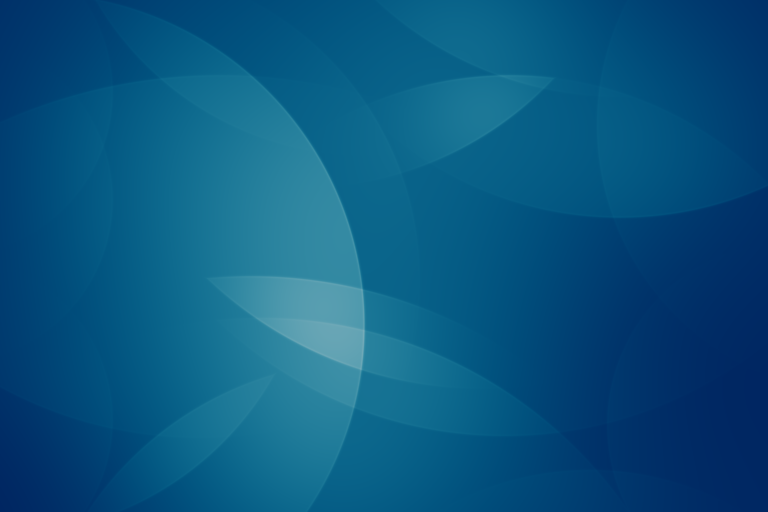
This background is drawn by a WebGL 2 fragment shader. Its source:

```glsl
#version 300 es
precision highp float;
// Deep blue backdrop of large translucent discs and petals over soft glows.
// Every layer adds to a single light level; a smooth ramp then turns that
// level into navy, blue or pale teal. Units: height = 1, width = 1.5.

#define FLOOR_LIGHT 0.147
#define GLOW_LIGHT 0.22
#define RIM_STRENGTH 0.38
#define RIM_WIDTH 0.0028
#define EDGE_SOFTNESS 1.0

uniform vec2 u_resolution;
out vec4 fragColor;

// Signed distance to a circle, negative inside.
float disc(vec2 p, vec2 center, float radius) {
    return length(p - center) - radius;
}

// Soft round falloff; reach may differ along each axis.
float glow(vec2 p, vec2 center, vec2 reach) {
    vec2 q = (p - center) / reach;
    return exp(-dot(q, q));
}

// Translucent shape with a fine bright rim, visible only near its spot.
float veil(float d, vec2 p, vec2 spot, float reach, float gain) {
    float soft = EDGE_SOFTNESS / u_resolution.y;
    float fill = smoothstep(soft, -soft, d);
    float rim = RIM_STRENGTH * exp(-d * d / (RIM_WIDTH * RIM_WIDTH));
    return gain * (fill + rim) * glow(p, spot, vec2(reach));
}

// Broad lighting behind the shapes.
float backdrop(vec2 p) {
    float light = FLOOR_LIGHT;
    light += GLOW_LIGHT * glow(p, vec2(0.72, 0.57), vec2(0.55, 0.75));
    light += 0.06 * glow(p, vec2(0.95, 0.92), vec2(0.30));
    light += 0.09 * glow(p, vec2(0.62, 0.08), vec2(0.30));
    light -= 0.05 * glow(p, vec2(1.27, 0.28), vec2(0.30));
    light -= 0.04 * glow(p, vec2(0.02, 0.03), vec2(0.25));
    return light;
}

// Large disc and the petals that cross its rim.
float centerVeils(vec2 p) {
    float upper = disc(p, vec2(0.49, -0.477), 0.9375);
    float lower = disc(p, vec2(0.942, 1.02), 0.779);
    float hill = disc(p, vec2(0.508, -0.496), 0.875);
    float bowl = disc(p, vec2(0.986, 0.961), 0.8125);
    float light = veil(disc(p, vec2(0.064, 0.365), 0.648), p, vec2(0.59, 0.51), 0.50, 0.15);
    light += veil(max(upper, lower), p, vec2(0.61, 0.375), 0.21, 0.09);
    light += veil(max(hill, bowl), p, vec2(0.78, 0.26), 0.25, 0.035);
    light += veil(hill, p, vec2(0.95, 0.20), 0.36, 0.03);
    light += veil(bowl, p, vec2(1.05, 0.20), 0.35, 0.018);
    light += veil(disc(p, vec2(0.203, 0.453), 0.617), p, vec2(0.75, 0.75), 0.30, 0.022);
    return light;
}

// Overlapping arcs along the top and the right side.
float rightVeils(vec2 p) {
    float cap = disc(p, vec2(0.586, 1.3125), 0.68);
    float dome = disc(p, vec2(0.996, 0.146), 0.707);
    float light = veil(max(cap, dome), p, vec2(0.957, 0.775), 0.16, 0.085);
    light += veil(dome, p, vec2(1.30, 0.75), 0.28, 0.018);
    light += veil(disc(p, vec2(1.211, 1.508), 0.697), p, vec2(0.92, 0.94), 0.20, 0.045);
    light += veil(disc(p, vec2(1.211, 1.275), 0.70), p, vec2(1.30, 0.68), 0.30, 0.07);
    light += veil(disc(p, vec2(1.693, 0.756), 0.527), p, vec2(1.22, 0.72), 0.30, 0.025);
    light += veil(disc(p, vec2(1.543, 0.17), 0.357), p, vec2(1.20, 0.17), 0.25, 0.02);
    light += veil(disc(p, vec2(1.152, -0.504), 0.586), p, vec2(1.15, 0.05), 0.20, 0.02);
    return light;
}

// Faint arcs and the lower petal on the left.
float leftVeils(vec2 p) {
    float under = disc(p, vec2(0.0, 0.57), 0.615);
    float over = disc(p, vec2(0.723, -0.367), 0.663);
    float light = veil(max(under, over), p, vec2(0.36, 0.12), 0.22, 0.05);
    light += veil(disc(p, vec2(0.715, 1.307), 0.611), p, vec2(0.30, 0.87), 0.22, 0.03);
    light += veil(disc(p, vec2(0.43, -0.197), 1.05), p, vec2(0.25, 0.80), 0.28, 0.04);
    light += veil(disc(p, vec2(0.39, 0.96), 0.815), p, vec2(0.10, 0.20), 0.25, 0.025);
    // Column of side discs entering from the left border.
    vec3 heights = vec3(0.18, 0.61, 0.82);
    for (int i = 0; i < 3; i++) {
        float y = heights[i];
        light += veil(disc(p, vec2(-0.10, y), 0.32), p, vec2(0.20, y - 0.04), 0.20, 0.018);
    }
    return light;
}

// Light level to colour: green follows it, red joins only in bright areas.
vec3 blueRamp(float light) {
    float warm = max(light - 0.28, 0.0);
    return vec3(3.0 * warm * warm, light, 0.285 + 0.655 * light);
}

void main() {
    vec2 p = gl_FragCoord.xy / u_resolution * vec2(1.5, 1.0);
    float light = backdrop(p) + centerVeils(p) + rightVeils(p) + leftVeils(p);
    fragColor = vec4(blueRamp(light), 1.0);
}
```
